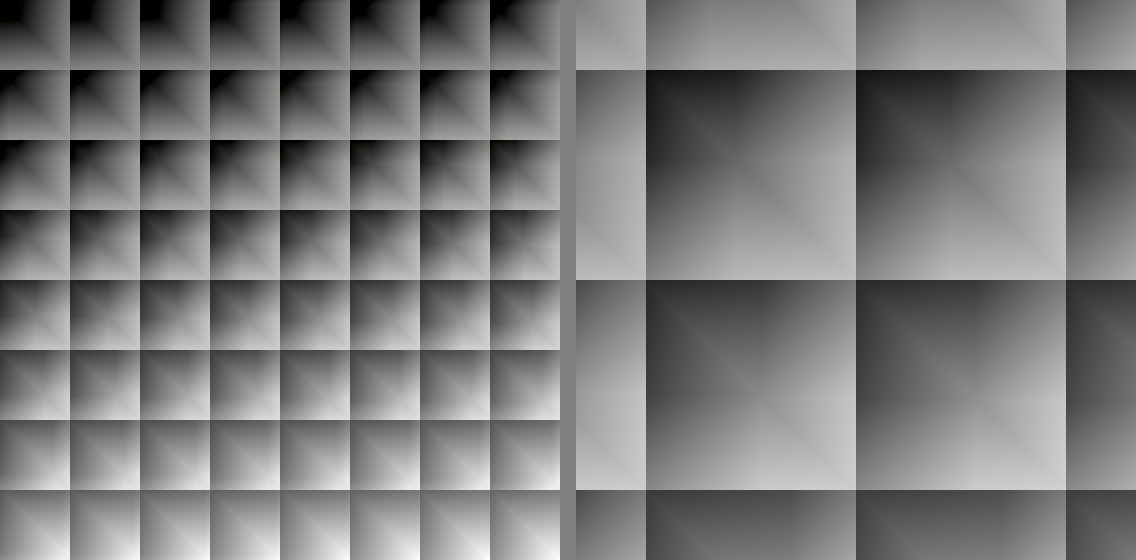
Left, the full canvas; right, a detail of the centre.
This pattern is drawn by a WebGL 2 fragment shader. Its source:

```glsl
#version 300 es
precision highp float;

uniform vec2 u_resolution;
out vec4 fragColor;

const float TILES = 8.0;
const int SAMPLES = 2;

// Weights of the pure hues (red, green, blue) and of their opposites (cyan, magenta, yellow)
const vec3 PRIMARY_WEIGHTS = vec3(0.48, 0.52, 0.42);
const vec3 SECONDARY_WEIGHTS = vec3(0.55, 0.49, 0.57);
const float BLACK_POINT = 0.16;
const float TONE_GAMMA = 0.8;
const vec3 SHADOW_TINT = vec3(0.004, 0.002, -0.010);

// Picks the weight of the channel that equals the given extreme
float weightAt(vec3 channels, float extreme, vec3 weights) {
    if (channels.r == extreme) return weights.r;
    return channels.g == extreme ? weights.g : weights.b;
}

// Hue-weighted grey, creased wherever two channels are equal
float hueGrey(vec3 c, vec3 primary, vec3 secondary) {
    float high = max(c.r, max(c.g, c.b));
    float low = min(c.r, min(c.g, c.b));
    float middle = max(min(c.r, c.g), min(max(c.r, c.g), c.b));
    return low + (high - middle) * weightAt(c, high, primary)
               + (middle - low) * weightAt(c, low, secondary);
}

// Clips the shadows and lifts the midtones
float toneCurve(float value, float blackPoint, float gamma) {
    return pow(clamp((value - blackPoint) / (1.0 - blackPoint), 0.0, 1.0), gamma);
}

// Unrolls a colour cube: x and y inside a tile, depth from tile to tile
vec3 cubeCoordinate(vec2 uv, float tiles) {
    vec2 grid = vec2(uv.x, 1.0 - uv.y) * tiles;
    vec2 tile = clamp(floor(grid), 0.0, tiles - 1.0);
    float depth = (tile.y * tiles + tile.x) / (tiles * tiles - 1.0);
    return vec3(grid - tile, depth);
}

float tileGrey(vec2 uv) {
    vec3 cube = cubeCoordinate(uv, TILES);
    float grey = hueGrey(cube, PRIMARY_WEIGHTS, SECONDARY_WEIGHTS);
    return toneCurve(grey, BLACK_POINT, TONE_GAMMA);
}

void main() {
    // Average subsamples to smooth the tile seams
    float grey = 0.0;
    for (int j = 0; j < SAMPLES; j++) {
        for (int i = 0; i < SAMPLES; i++) {
            vec2 offset = (vec2(i, j) + 0.5) / float(SAMPLES) - 0.5;
            grey += tileGrey((gl_FragCoord.xy + offset) / u_resolution);
        }
    }
    grey /= float(SAMPLES * SAMPLES);

    vec3 color = vec3(grey) + SHADOW_TINT * (1.0 - grey);
    fragColor = vec4(clamp(color, 0.0, 1.0), 1.0);
}
```
